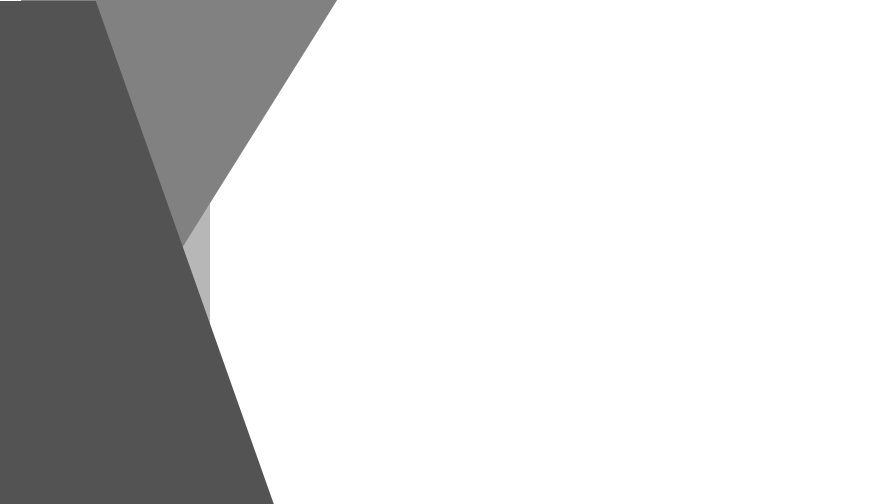
Write a Shadertoy shader that draws this background.

```glsl
// Overlapping grey slanted panels on the left of a plain white field.

// Coverage left of the line running from (bottomX, 0) to (topX, 1).
float leftOf(vec2 p, float bottomX, float topX, float pixel) {
    float run = topX - bottomX;
    float dist = (p.x - bottomX - run * p.y) / sqrt(1.0 + run * run);
    return clamp(0.5 - dist / pixel, 0.0, 1.0);
}

void mainImage(out vec4 fragColor, in vec2 fragCoord) {
    // Height runs from 0 to 1; x uses the same scale on a 16:9 canvas.
    vec2 p = fragCoord / iResolution.xy * vec2(16.0 / 9.0, 1.0);
    float pixel = 1.0 / iResolution.y;

    vec3 color = vec3(1.0);

    // The rear panels begin slightly inside the left border.
    float inset = 1.0 - leftOf(p, 0.042, 0.042, pixel);

    // Pale upright strip
    color = mix(color, vec3(0.718), inset * leftOf(p, 0.4167, 0.4167, pixel));

    // Mid-grey wedge descending from the top
    color = mix(color, vec3(0.506), inset * leftOf(p, 0.0434, 0.669, pixel));

    // Dark front panel, ending just below the top border
    float belowTop = clamp(0.5 + (0.998 - p.y) / pixel, 0.0, 1.0);
    color = mix(color, vec3(0.325), belowTop * leftOf(p, 0.5432, 0.1894, pixel));

    fragColor = vec4(color, 1.0);
}
```
